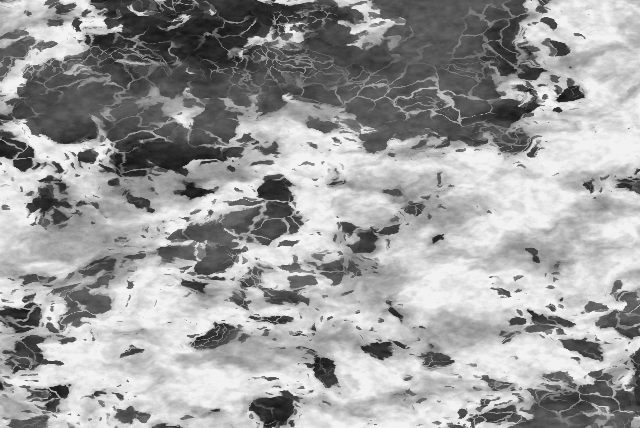
A Shadertoy shader for this texture:

```glsl
// Draws torn white sea foam with round holes and thin lace over dark water.
#define WATER_DARK 0.15
#define WATER_LIGHT 0.34
#define FOAM_SHADE 0.62
#define FOAM_LIGHT 0.92
#define FOAM_COVER 0.48
#define COVER_CONTRAST 2.1
#define HOLE_CELLS 7.0
#define LACE_CELLS 15.0
#define SPECK_CELLS 34.0
#define SWIRL 0.17
#define STRETCH 1.7
#define GRAIN 0.34

vec2 hash2(vec2 p) {
    vec3 h = fract(p.xyx * vec3(0.1031, 0.1030, 0.0973));
    h += dot(h, h.yzx + 33.33);
    return fract((h.xx + h.yz) * h.zy);
}

float valueNoise(vec2 p) {
    vec2 cell = floor(p), f = fract(p);
    f = f * f * (3.0 - 2.0 * f);
    float low = mix(hash2(cell).x, hash2(cell + vec2(1, 0)).x, f.x);
    float high = mix(hash2(cell + vec2(0, 1)).x, hash2(cell + vec2(1, 1)).x, f.x);
    return mix(low, high, f.y);
}

// Layered noise around zero, turned at each octave to hide the grid
float fbm(vec2 p) {
    float sum = 0.0, weight = 0.5;
    for (int i = 0; i < 5; i++) {
        sum += weight * (valueNoise(p) - 0.5);
        p = mat2(1.6, 1.2, -1.2, 1.6) * p + 7.3;
        weight *= 0.53;
    }
    return sum;
}

// Cellular noise: zero on the walls, growing towards each cell centre
float cellWall(vec2 p) {
    vec2 cell = floor(p);
    float nearest = 9.0, second = 9.0;
    for (int y = -1; y <= 1; y++)
    for (int x = -1; x <= 1; x++) {
        vec2 id = cell + vec2(x, y);
        float d = length(id + hash2(id) - p);
        second = min(second, max(nearest, d));
        nearest = min(nearest, d);
    }
    return second - nearest;
}

// Broad stretches of open water: a slanted band and a basin
float openWater(vec2 p) {
    float across = (p.y - 0.70 - 0.32 * p.x) / 0.10;
    float band = exp(-across * across) * (1.0 - smoothstep(0.5, 0.72, p.x));
    vec2 basin = (p - vec2(1.04, 0.90)) / vec2(0.23, 0.22);
    return max(band, exp(-dot(basin, basin)));
}

void mainImage(out vec4 fragColor, in vec2 fragCoord) {
    vec2 p = fragCoord / iResolution.y;
    vec2 sea = vec2(p.x, p.y * STRETCH);

    // Swirl the surface, coarse then fine
    vec2 swirl = vec2(fbm(sea * 3.0), fbm(sea * 3.0 + 17.0));
    vec2 ripple = vec2(fbm(sea * 15.0 + 5.0), fbm(sea * 15.0 + 41.0));
    vec2 flow = sea + SWIRL * swirl + 0.07 * ripple;

    // Foam thickness decides how far the holes open; it clusters at two scales
    float open = openWater(p + 0.30 * swirl);
    float clumps = fbm(flow * 2.8 + 3.0) + 0.65 * fbm(flow * 8.0 + 61.0);
    float thickness = FOAM_COVER - 0.55 * open - COVER_CONTRAST * clumps;
    float ragged = fbm(flow * 30.0 + 77.0);
    float laceWall = cellWall(flow * LACE_CELLS + 9.0);
    float speckWall = cellWall(flow * SPECK_CELLS + 23.0);

    // Large holes, smaller pores and specks
    float holeDepth = cellWall(flow * HOLE_CELLS) - thickness + 0.35 * ragged;
    float holes = smoothstep(0.0, 0.10, holeDepth);
    float pores = smoothstep(0.0, 0.14, laceWall - thickness - 0.06 + 0.3 * ragged);
    float specks = smoothstep(0.0, 0.22, speckWall - thickness - 0.08);
    float water = max(holes, max(0.9 * pores, 0.7 * specks));

    // Broken threads of foam drifting on the water
    float drift = smoothstep(-0.06, 0.14, fbm(flow * 6.0 + 29.0));
    float threads = 1.0 - smoothstep(0.02, 0.13, laceWall + 0.15 * ragged);
    float froth = 1.0 - smoothstep(0.02, 0.20, speckWall);
    float frothy = smoothstep(0.05, 0.22, fbm(flow * 7.0 + 91.0));
    water *= 1.0 - max(0.8 * drift * threads, 0.65 * frothy * froth);

    // Streaked foam, greyer where it thins towards the holes
    vec2 streak = mat2(0.97, -0.24, 0.24, 0.97) * (sea + 0.25 * swirl + 0.05 * ripple);
    float tone = smoothstep(-0.24, 0.06, fbm(streak * vec2(5.0, 8.0) + 13.0));
    float foam = mix(FOAM_SHADE, FOAM_LIGHT, tone);
    foam *= mix(0.86, 1.0, smoothstep(0.0, 0.25, -holeDepth));
    foam += GRAIN * (0.6 * fbm(flow * 24.0) + 0.6 * fbm(sea * 60.0 + 8.0));

    // Dark water with faint ripples
    float depth = smoothstep(-0.20, 0.22, fbm(flow * 4.0 + 51.0));
    float sheen = mix(WATER_DARK, WATER_LIGHT, depth);
    sheen += GRAIN * (0.3 * fbm(sea * vec2(20.0, 34.0)) + 0.4 * fbm(sea * 60.0));

    float grey = mix(min(foam, 0.95), sheen, water);
    fragColor = vec4(vec3(clamp(grey, 0.0, 1.0)), 1.0);
}
```
